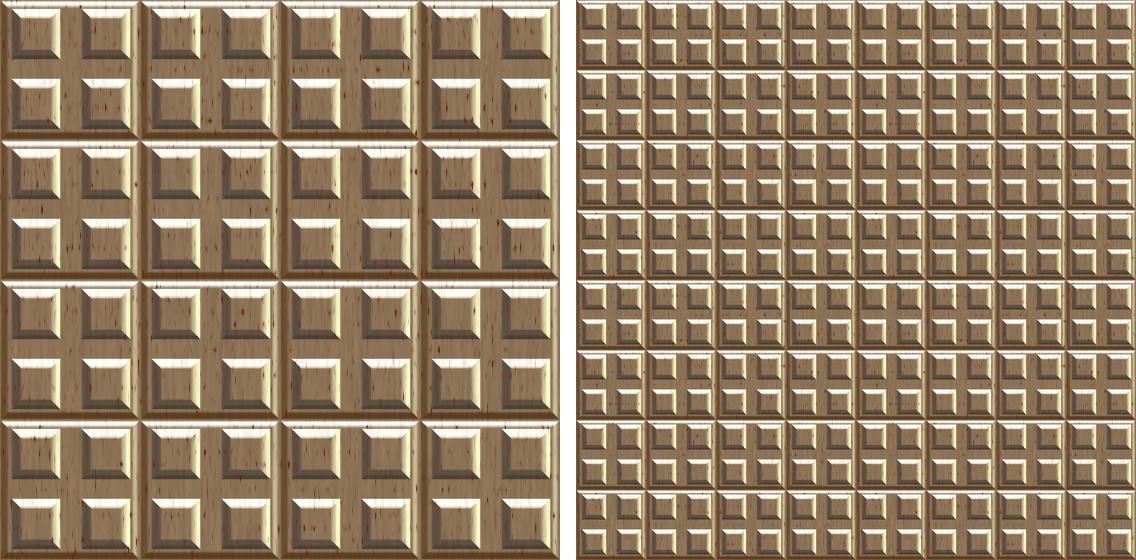
Left, the tile; right, the same tile 2 across and 2 down.
Give the GLSL for this pattern, as a three.js fragment shader.

```glsl
// Carved wooden panels, each with four raised bevelled squares and a rounded rim.
varying vec2 vUv;

const float PANELS = 4.0;                      // panels across and up
const float SQUARES = 8.0;                     // raised squares across and up
const vec2 SQUARE_CENTER = vec2(0.514, 0.514); // in units of one square cell
const vec2 SQUARE_EXTENT = vec2(0.348, 0.361); // centre to outer edge
const float BEVEL = 0.138;                     // bevel width in a square cell
const float RIM = 0.064;                       // rim width in a panel
const float SOFT = 0.001;                      // edge smoothing on the canvas

const vec2 STREAK_FREQ = vec2(220.0, 44.0);    // long, thin vertical grain
const vec2 FIBRE_FREQ = vec2(160.0, 12.0);
const float STREAK_LOW = 0.40;
const float STREAK_HIGH = 0.56;
const float FIBRE_TONE = 0.10;

const vec3 WOOD = vec3(0.55, 0.45, 0.34);
const vec3 SHADE = vec3(0.36, 0.30, 0.25);
const vec3 DEEP_SHADE = vec3(0.29, 0.26, 0.21);
const vec3 RIM_SHADE = vec3(0.36, 0.25, 0.14);
const vec3 CREAM = vec3(0.84, 0.78, 0.64);
const vec3 PALE_YELLOW = vec3(0.97, 0.98, 0.78);
const vec3 HIGHLIGHT = vec3(1.0, 0.99, 0.96);
const vec3 STREAK = vec3(0.40, 0.15, 0.05);

vec2 gradientAt(vec2 cell, vec2 period) {
  vec3 h = fract(mod(cell, period).xyx * vec3(0.1031, 0.1030, 0.0973));
  h += dot(h, h.yzx + 33.33);
  float angle = 6.2832 * fract((h.x + h.y) * h.z);
  return vec2(cos(angle), sin(angle));
}

// Gradient noise that wraps after a whole number of cells.
float wrapNoise(vec2 uv, vec2 period) {
  vec2 p = uv * period;
  vec2 i = floor(p);
  vec2 f = p - i;
  vec2 w = f * f * f * (f * (f * 6.0 - 15.0) + 10.0);
  vec2 r = vec2(1.0, 0.0);
  float a = dot(gradientAt(i, period), f);
  float b = dot(gradientAt(i + r.xy, period), f - r.xy);
  float c = dot(gradientAt(i + r.yx, period), f - r.yx);
  float d = dot(gradientAt(i + r.xx, period), f - r.xx);
  return mix(mix(a, b, w.x), mix(c, d, w.x), w.y);
}

// Picks the colour of the side that p lies on, with mitred corners.
vec3 mitre(vec2 p, vec2 inset, float soft, vec3 top, vec3 bottom, vec3 left, vec3 right) {
  vec3 upright = p.x > 0.0 ? right : left;
  vec3 level = p.y > 0.0 ? top : bottom;
  return mix(upright, level, smoothstep(-soft, soft, inset.x - inset.y));
}

// Rounded rim: lit above and right, shaded below and left.
vec3 addRim(vec3 color, vec2 uv) {
  vec2 p = fract(uv * PANELS) - 0.5;
  vec2 inset = 0.5 - abs(p);
  float t = min(inset.x, inset.y) / RIM;
  float lit = smoothstep(0.0, 0.28, t) * (1.0 - smoothstep(0.45, 1.0, t));
  float dark = smoothstep(0.0, 0.22, t) * (1.0 - smoothstep(0.65, 1.05, t));
  vec3 top = mix(color, HIGHLIGHT, lit);
  vec3 bottom = mix(color, RIM_SHADE, dark);
  vec3 left = mix(color, RIM_SHADE, 0.75 * dark);
  vec3 right = mix(color, CREAM, 0.85 * smoothstep(0.1, 0.5, t) * (1.0 - smoothstep(0.6, 1.0, t)));
  return mitre(p, inset, SOFT * PANELS, top, bottom, left, right);
}

// Raised square: four sloping sides around a flat face.
vec3 addSquare(vec3 color, vec2 uv) {
  vec2 p = fract(uv * SQUARES) - SQUARE_CENTER;
  vec2 inset = SQUARE_EXTENT - abs(p);
  float edge = min(inset.x, inset.y);
  float t = edge / BEVEL;
  float soft = SOFT * SQUARES;
  vec3 top = mix(HIGHLIGHT, CREAM, smoothstep(0.65, 1.0, t));
  vec3 bottom = mix(DEEP_SHADE, SHADE * 1.05, smoothstep(0.25, 0.6, t));
  vec3 left = mix(SHADE * 1.1, SHADE, smoothstep(0.0, 0.5, t));
  left = mix(left, WOOD, 0.35 * smoothstep(0.6, 1.0, t));
  vec3 right = mix(PALE_YELLOW, CREAM, smoothstep(0.3, 0.6, t));
  right = mix(right, WOOD, 0.75 * smoothstep(0.6, 1.0, t));
  vec3 side = mitre(p, inset, soft, top, bottom, left, right);
  float mask = smoothstep(-soft, soft, edge) * (1.0 - smoothstep(-soft, soft, edge - BEVEL));
  return mix(color, side, mask);
}

// Fine fibres and scattered dark red streaks, washed out by strong light.
vec3 addGrain(vec3 color, vec2 uv) {
  color *= 1.0 + FIBRE_TONE * wrapNoise(uv, FIBRE_FREQ);
  float cluster = 0.10 * wrapNoise(uv, vec2(19.0, 13.0));
  float grain = wrapNoise(uv, STREAK_FREQ) + cluster;
  float faint = 0.22 * smoothstep(0.18, 0.42, grain);
  float strong = 0.95 * smoothstep(STREAK_LOW, STREAK_HIGH, grain);
  float washed = smoothstep(0.75, 0.97, color.g);
  return mix(color, STREAK, max(faint, strong) * (1.0 - 0.75 * washed));
}

void main() {
  vec3 color = addRim(WOOD, vUv);
  color = addSquare(color, vUv);
  color = addGrain(color, vUv);
  gl_FragColor = vec4(color, 1.0);
}
```
